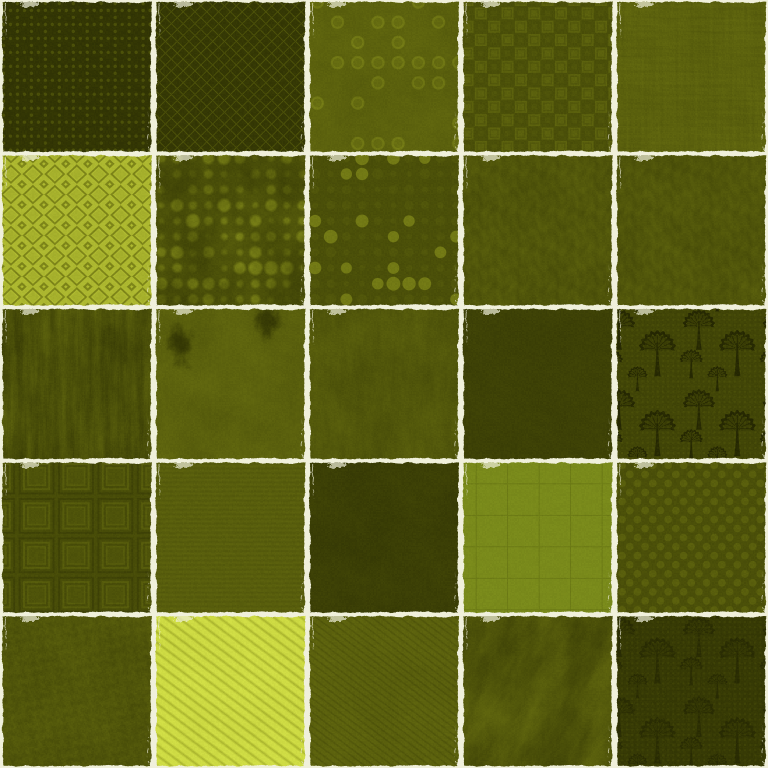
Reproduce this pattern procedurally as a WebGL 1 fragment shader.

```glsl
precision highp float;
// A patchwork of 5 by 5 olive swatches parted by rough off-white lines.
// Each swatch has its own motif, returned as one tone and tinted by a ramp;
// layered sines give the stains and the torn edges, a hash gives the grain.
uniform vec2 u_resolution;

float hash(vec2 p) {
  return fract(sin(dot(p, vec2(127.1, 311.7))) * 4375.85);
}

// Layered, warped sines, about -1 to 1
float cloud(vec2 p) {
  float sum = 0.0, amp = 0.5;
  for (int i = 0; i < 5; i++) {
    p = mat2(0.8, 0.6, -0.6, 0.8) * p + 1.7;
    sum += amp * sin(p.x + 1.8 * sin(p.y));
    p *= 1.9;
    amp *= 0.6;
  }
  return sum;
}

// Smooth coverage of the region d < 0
float fill(float d, float blur) {
  return clamp(0.5 - d / blur, 0.0, 1.0);
}

float box(vec2 p) {
  return max(abs(p.x), abs(p.y));
}

// Umbrella tree: fan of spokes under an arched rim, on a flared trunk
float tree(vec2 p, float size, float px) {
  p /= size;
  float blur = px / size, r = length(p);
  float rim = fill(abs(r - 0.85 - 0.06 * cos(atan(p.x, p.y) * 18.0)) - 0.1, blur);
  float spokes = fill(r - 0.75, blur) * (0.3 + 0.5 * smoothstep(0.2, 0.9, cos(atan(p.x, p.y) * 16.0)));
  float trunk = fill(max(abs(p.x) - 0.06 - 0.05 * p.y * p.y, abs(p.y + 0.6) - 0.9), blur);
  return max(max(rim, spokes) * fill(-p.y - 0.1, blur), trunk);
}

float grove(vec2 p, float px) {
  vec2 cell = vec2(0.52);
  float t = tree(mod(p - vec2(0.02, 0.47), cell) - 0.26, 0.12, px);
  t = max(t, tree(mod(p - vec2(0.29, 0.62), cell) - 0.26, 0.105, px));
  t = max(t, tree(mod(p - vec2(0.41, 0.29), cell) - 0.26, 0.065, px));
  return max(t, tree(mod(p - vec2(0.24, 0.39), cell) - 0.26, 0.075, px));
}

// Tone of a swatch, numbered from the top left; p runs 0 to 1
float swatch(float id, vec2 p, float px) {
  float stain = cloud(p * 7.0 + id * 3.1);
  vec2 q, c;
  if (id < 0.5) { // dotted lattice
    q = abs(fract(p * 22.0) - 0.5);
    c = step(mod(floor(p * 22.0), 2.0), vec2(0.5));
    return 0.21 + 0.1 * max(c.x, c.y) * fill(length(q) - 0.24, px * 22.0);
  }
  if (id < 1.5) { // diagonal mesh
    q = abs(fract(vec2(p.x + p.y, p.x - p.y) * 13.0) - 0.5);
    return 0.22 + 0.11 * fill(min(q.x, q.y) - 0.05, px * 18.0);
  }
  if (id < 2.5) { // scattered rings
    q = p * 7.6;
    float r = length(fract(q) - 0.5);
    float ring = fill(abs(r - 0.28) - 0.05, px * 8.0) + 0.5 * fill(r - 0.25, px * 8.0);
    return 0.38 + 0.015 * stain + 0.08 * ring * step(0.62, hash(floor(q) + 3.0));
  }
  if (id < 3.5) { // checker of framed squares
    q = p * 11.5;
    float b = box(fract(q) - 0.5), odd = mod(floor(q.x) + floor(q.y), 2.0);
    float lit = 0.07 * fill(b - 0.45, px * 11.0) - 0.04 * fill(abs(b - 0.28) - 0.05, px * 11.0);
    return 0.31 + odd * lit + (1.0 - odd) * 0.02 * fill(b - 0.2, px * 11.0);
  }
  if (id < 4.5) // linen
    return 0.38 + 0.012 * (cloud(p * vec2(90.0, 3.0)) + cloud(p * vec2(3.0, 90.0))) + 0.01 * stain;
  if (id < 5.5) { // outlined diamonds
    q = p * vec2(7.0, 7.5);
    c = abs(fract(q) - 0.5);
    float big = c.x + c.y, small = 1.0 - big;
    float line = max(fill(abs(big - 0.42) - 0.06, px * 10.0), fill(abs(small - 0.15) - 0.07, px * 10.0));
    return 0.72 - 0.2 * line - 0.03 * fill(big - 0.28, px * 10.0);
  }
  if (id < 7.5) { // dots of many sizes, dense then sparse
    q = p * 9.8;
    float h = hash(floor(q) + id), dense = step(id, 6.5);
    float dotted = fill(length(fract(q) - 0.5) - 0.18 - 0.26 * h * h, px * 10.0 + 0.12 * dense);
    float glow = mix(0.025 + 0.14 * step(0.8, h), 0.05 + 0.09 * h + 0.06 * stain, dense);
    return 0.31 + 0.04 * dense * stain + max(glow, 0.0) * dotted;
  }
  if (id < 9.5) { // faded damask
    q = p * 25.0;
    float weave = sin(q.x + 2.0 * sin(q.y)) * sin(q.y + 2.0 * sin(q.x * 2.0));
    return 0.335 + 0.02 * weave + 0.015 * stain;
  }
  if (id < 10.5) // vertical streaks
    return 0.31 + 0.04 * cloud(p * vec2(40.0, 4.0)) + 0.03 * stain;
  if (id < 11.5) { // two dark stains
    float d = min(length((p - vec2(0.18, 0.76)) * vec2(1.3, 0.8)), length((p - vec2(0.74, 0.93)) * vec2(1.2, 0.9)));
    return 0.38 + 0.02 * stain - 0.14 * smoothstep(0.14, 0.02, d + 0.04 * cloud(p * 22.0));
  }
  if (id < 12.5) // weathered
    return 0.34 + 0.022 * stain + 0.012 * cloud(p * vec2(40.0, 9.0));
  if (id < 13.5) return 0.255 + 0.006 * stain;
  if (id < 14.5 || id > 23.5) { // trees on pin dots
    float pin = fill(length(fract(p * 30.0) - 0.5) - 0.22, px * 30.0);
    return (id > 20.0 ? 0.225 : 0.27) + 0.03 * pin - (id > 20.0 ? 0.05 : 0.11) * grove(p, px);
  }
  if (id < 15.5) { // nested squares
    float b = box(fract((p - vec2(0.11, 0.0)) * 3.9) - 0.5);
    float lines = fill(abs(b - 0.32) - 0.025, px * 4.0) + fill(abs(b - 0.22) - 0.02, px * 4.0);
    return 0.3 + 0.06 * lines + 0.025 * fill(b - 0.2, px * 4.0) - 0.04 * fill(abs(b - 0.43) - 0.025, px * 4.0);
  }
  if (id < 16.5) return 0.365 + 0.012 * sin(p.y * 210.0);
  if (id < 17.5) return 0.245 + 0.012 * stain;
  if (id < 18.5) { // ruled grid
    q = abs(fract((p - vec2(0.1, 0.03)) / 0.205 + 0.5) - 0.5);
    return 0.54 - 0.08 * fill(min(q.x, q.y) - 0.012, px * 5.0);
  }
  if (id < 19.5) { // staggered polka dots
    q = p * vec2(10.0, 17.0);
    q.x += 0.5 * mod(floor(q.y), 2.0);
    return 0.31 + 0.06 * fill(length((fract(q) - 0.5) * vec2(1.7, 1.0)) - 0.42, px * 17.0);
  }
  if (id < 20.5) return 0.335 + 0.015 * stain + 0.02 * cloud(p * 60.0);
  if (id < 22.5) { // slanted stripes, bright then dull
    float bright = step(id, 21.5);
    float s = fract((p.x * 0.75 + p.y) * mix(22.0, 15.0, bright));
    return mix(0.38, 0.86, bright) - mix(0.045, 0.14, bright) * fill(abs(s - 0.5) - 0.13, 0.25) + 0.01 * stain;
  }
  return 0.33 + 0.05 * cloud(vec2(p.x * 9.0 - p.y * 3.0, p.y * 4.0)) + 0.02 * stain;
}

void main() {
  vec2 grid = gl_FragCoord.xy / u_resolution * 5.0;
  vec2 cell = floor(grid), p = fract(grid);
  float px = 5.0 / min(u_resolution.x, u_resolution.y);
  float id = (4.0 - cell.y) * 5.0 + cell.x;

  float tone = swatch(id, p, px) + 0.025 * (hash(floor(grid * 110.0)) - 0.5);
  vec3 color = tone * vec3(id == 18.0 ? 0.88 : 0.94, 1.0, 0.36 * tone);

  // Torn border, the same in every cell
  vec2 edge = min(p, 1.0 - p), side = step(0.5, p) * 5.0;
  vec2 rough = vec2(cloud(vec2(p.y * 30.0, side.x)), cloud(vec2(p.x * 30.0, side.y + 2.0)));
  vec2 torn = edge + 0.007 * rough;
  float border = max(fill(torn.x - 0.018, px), fill(torn.y - 0.014, px));

  // Hairline scratches down the sides and a smudge under the top
  float along = p.x < 0.5 ? 1.0 - p.y : p.y;
  float hair = fill(abs(edge.x - 0.036 - 0.008 * rough.x) - 0.003, px);
  hair *= (1.0 - smoothstep(0.15, 0.3, along)) * smoothstep(-0.3, 0.2, cloud(p.yx * vec2(60.0, 9.0)));
  float smudge = fill(length((p - vec2(0.19, 0.985)) * vec2(0.5, 1.0)) - 0.03 + 0.012 * cloud(p * 90.0), px);
  border = max(border, 0.7 * max(hair, smudge));

  gl_FragColor = vec4(mix(color, vec3(0.94, 0.94, 0.86), border), 1.0);
}
```
